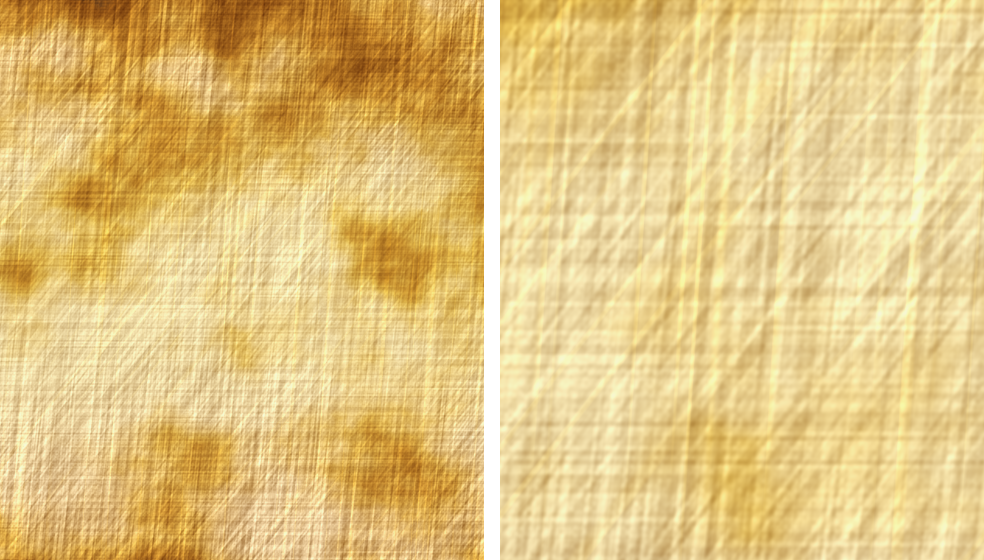
Left: the whole. Right: its middle third, enlarged.
A Shadertoy shader for this texture:

```glsl
#define STAIN_SCALE vec2(4.6, 5.6)
#define STAIN_SPREAD 1.0
#define EDGE_BURN 0.17
#define FIBRE_CONTRAST 0.46
#define LEAN 1.49
#define DIAGONAL 0.86
#define PALE vec3(0.925, 0.845, 0.635)
#define STRAW vec3(0.90, 0.785, 0.50)
#define GOLD vec3(0.85, 0.69, 0.29)
#define BROWN vec3(0.76, 0.54, 0.17)
#define UMBER vec3(0.58, 0.35, 0.09)
#define CHAR vec3(0.30, 0.23, 0.17)

float hash(vec2 p) {
    return fract(sin(dot(p, vec2(127.1, 311.7))) * 43758.55);
}

float noise(vec2 p) {
    vec2 cell = floor(p), f = fract(p);
    f = f * f * (3.0 - 2.0 * f);
    float low = mix(hash(cell), hash(cell + vec2(1, 0)), f.x);
    float high = mix(hash(cell + vec2(0, 1)), hash(cell + vec2(1, 1)), f.x);
    return mix(low, high, f.y);
}

float fbm(vec2 p) {
    float sum = 0.0, amp = 0.48;
    for (int i = 0; i < 6; i++) {
        sum += amp * noise(p);
        p = mat2(1.6, 1.2, -1.2, 1.6) * p + 7.3;
        amp *= 0.53;
    }
    return sum;
}

// Noise stretched along an angle; freq counts cells across and along it
float streak(vec2 p, float angle, vec2 freq) {
    vec2 dir = vec2(cos(angle), sin(angle));
    vec2 q = vec2(dot(p, vec2(dir.y, -dir.x)), dot(p, dir));
    return noise(q * freq + angle * 37.0) - 0.5;
}

void mainImage(out vec4 fragColor, in vec2 fragCoord) {
    vec2 p = fragCoord / iResolution.y;
    float fromMiddle = abs(2.0 * p.y - 1.0);

    // Crossed fibres: leaning uprights, diagonals and a fine flat weave
    float upright = streak(p, LEAN, vec2(310.0, 3.0))
                  + 0.45 * streak(p, LEAN + 0.03, vec2(130.0, 1.8))
                  + 0.9 * streak(p, LEAN - 0.04, vec2(390.0, 6.0));
    float diagonal = streak(p, DIAGONAL, vec2(300.0, 7.0))
                   + 0.8 * streak(p, DIAGONAL + 0.08, vec2(370.0, 12.0));
    float weave = streak(p, 0.0, vec2(350.0, 6.0))
                + 0.5 * streak(p, 0.01, vec2(210.0, 4.0));
    float grain = noise(p * 360.0) - 0.5;
    float patches = noise(p * 6.0 + 31.0);
    float fibre = 0.52 * upright
                + mix(0.25, 0.6, patches) * diagonal
                + mix(0.5, 0.3, fromMiddle) * weave
                + 0.25 * grain;

    // Cloudy stains, toasted along the top and bottom
    float cloud = fbm(p * STAIN_SCALE + vec2(4.7, 2.1));
    float burn = exp(-16.0 * (1.0 - p.y)) + 0.7 * exp(-18.0 * p.y);
    float stain = 0.47 + (cloud - 0.50) * STAIN_SPREAD
                + EDGE_BURN * burn + 0.04 * fromMiddle * fromMiddle
                - 0.04 * fibre;

    vec3 col = mix(PALE, STRAW, smoothstep(0.34, 0.54, stain));
    col = mix(col, GOLD, smoothstep(0.49, 0.65, stain));
    col = mix(col, BROWN, smoothstep(0.60, 0.74, stain));
    col = mix(col, UMBER, smoothstep(0.70, 0.88, stain));
    col = mix(col, CHAR, smoothstep(0.86, 1.0, stain));

    // Warm tan tone away from the middle
    col *= mix(vec3(1.0), vec3(0.97, 0.91, 0.90), smoothstep(0.2, 0.9, fromMiddle));

    // Fibre relief, strongest near the ends
    float relief = FIBRE_CONTRAST * mix(0.6, 1.15, smoothstep(0.1, 0.9, fromMiddle));
    col *= 1.0 + relief * fibre * vec3(0.65, 0.9, 1.25);

    // Soft bright yellow hairlines
    float hair = smoothstep(0.2, 0.48, streak(p, LEAN + 0.02, vec2(230.0, 2.0)))
               + 0.6 * smoothstep(0.25, 0.48, streak(p, DIAGONAL + 0.05, vec2(200.0, 3.0)));
    col = mix(col, col * vec3(1.12, 1.14, 1.08), 0.7 * hair);

    fragColor = vec4(clamp(col, 0.0, 0.97), 1.0);
}
```
